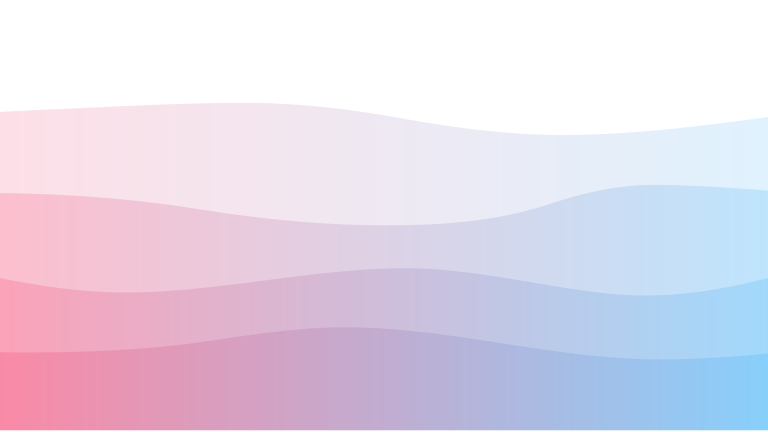
This background is drawn by a WebGL 1 fragment shader. Its source:

```glsl
precision highp float;
// Four stacked translucent waves on white, tinted from pink (left) to blue (right).
// Each crest line is a chain of cubic Hermite spans; every lower wave shows
// more of the same horizontal tint, above a thin white strip at the foot.

uniform vec2 u_resolution;

const vec3 PAPER = vec3(1.0);
const vec3 PINK = vec3(0.978, 0.541, 0.651);
const vec3 BLUE = vec3(0.535, 0.812, 0.985);
const vec4 WAVE_OPACITY = vec4(0.27, 0.55, 0.79, 1.0); // back to front
const float FOOT_HEIGHT = 0.004;

// Cubic between two knots, each holding (x, height, slope).
float span(float x, vec3 a, vec3 b) {
    float width = b.x - a.x;
    float t = clamp((x - a.x) / width, 0.0, 1.0);
    float s = 1.0 - t;
    float rise = mix(a.y, b.y, t * t * (3.0 - 2.0 * t));
    return rise + width * t * s * (a.z * s - b.z * t);
}

// Smooth crest line through six knots, from the left edge to the right.
float crest(float x, vec3 a, vec3 b, vec3 c, vec3 d, vec3 e, vec3 f) {
    if (x < b.x) return span(x, a, b);
    if (x < c.x) return span(x, b, c);
    if (x < d.x) return span(x, c, d);
    if (x < e.x) return span(x, d, e);
    return span(x, e, f);
}

// Crest heights of all waves, back to front.
vec4 crestHeights(float x) {
    float back = crest(x,
        vec3(0.0, 0.741, 0.09), vec3(0.159, 0.754, 0.085),
        vec3(0.319, 0.762, 0.0), vec3(0.525, 0.7255, -0.32),
        vec3(0.732, 0.6875, 0.0), vec3(1.0, 0.729, 0.24));
    float upper = crest(x,
        vec3(0.0, 0.553, -0.018), vec3(0.26, 0.5155, -0.284),
        vec3(0.501, 0.4785, 0.0), vec3(0.716, 0.528, 0.587),
        vec3(0.85, 0.572, 0.0), vec3(1.0, 0.559, -0.125));
    float lower = crest(x,
        vec3(0.0, 0.3565, -0.36), vec3(0.163, 0.323, 0.0),
        vec3(0.528, 0.379, 0.0), vec3(0.684, 0.349, -0.293),
        vec3(0.84, 0.316, 0.0), vec3(1.0, 0.3565, 0.46));
    float front = crest(x,
        vec3(0.0, 0.1845, -0.018), vec3(0.267, 0.2095, 0.258),
        vec3(0.449, 0.2424, 0.0), vec3(0.655, 0.205, -0.275),
        vec3(0.859, 0.168, 0.0), vec3(1.0, 0.182, 0.18));
    return vec4(back, upper, lower, front);
}

void main() {
    vec2 uv = gl_FragCoord.xy / u_resolution;

    // Antialiased coverage: one pixel of ramp across each crest.
    vec4 cover = clamp((crestHeights(uv.x) - uv.y) * u_resolution.y + 0.5, 0.0, 1.0);

    // Stack the waves from back to front.
    float opacity = WAVE_OPACITY.x * cover.x;
    opacity = mix(opacity, WAVE_OPACITY.y, cover.y);
    opacity = mix(opacity, WAVE_OPACITY.z, cover.z);
    opacity = mix(opacity, WAVE_OPACITY.w, cover.w);

    // White strip along the foot.
    opacity *= clamp((uv.y - FOOT_HEIGHT) * u_resolution.y + 0.5, 0.0, 1.0);

    vec3 tint = mix(PINK, BLUE, uv.x);
    gl_FragColor = vec4(mix(PAPER, tint, opacity), 1.0);
}
```
